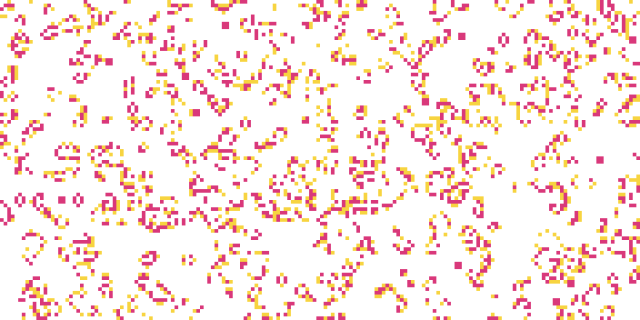
Give the GLSL for this pattern, as a Shadertoy shader.

```glsl
const vec3 PAPER = vec3(1.0);
const vec3 SURVIVOR = vec3(0.85, 0.22, 0.48);
const vec3 NEWBORN = vec3(0.97, 0.83, 0.25);

uint hash(uint v) {
    v = (v ^ (v >> 16)) * 0x7feb352du;
    v = (v ^ (v >> 15)) * 0x846ca68bu;
    return v ^ (v >> 16);
}

// 32 random cells in one word, 3/8 of them alive
uint seedWord(int x, int y) {
    uint a = hash(uint(x) + hash(uint(y)));
    uint b = hash(a + 17u);
    uint c = hash(b + 31u);
    return a & (b | c);
}

// 32 cells of a row, starting at any column
uint seedRow(ivec2 start) {
    int word = start.x >> 5;
    int shift = start.x & 31;
    return (seedWord(word, start.y) >> shift)
         | ((seedWord(word + 1, start.y) << 1) << (31 - shift));
}

uint majority(uint a, uint b, uint c) {
    return (a & b) | (c & (a | b));
}

// Per-bit count of each cell with its left and right neighbours: (ones, twos)
uvec2 countRow(uint row) {
    uint l = row << 1, r = row >> 1;
    return uvec2(l ^ row ^ r, majority(l, row, r));
}

// Life rule on 32 cells: a 3x3 total of 3 lives, a total of 4 keeps its state
uint lifeRule(uint row, uvec2 a, uvec2 b, uvec2 c) {
    uint odd = a.x ^ b.x ^ c.x;
    uint carry = majority(a.x, b.x, c.x);
    uint parity = a.y ^ b.y ^ c.y ^ carry;
    uint many = (a.y & b.y) | (c.y & carry) | ((a.y ^ b.y) & (c.y ^ carry));
    uint four = a.y & b.y & c.y & carry;
    uint three = odd & parity & ~many;
    uint keep = ~odd & ~parity & many & ~four;
    return three | (keep & row);
}

vec3 cellColor(uint now, uint before, int column) {
    if (((now >> column) & 1u) == 0u) return PAPER;
    return ((before >> column) & 1u) == 1u ? SURVIVOR : NEWBORN;
}

void mainImage(out vec4 fragColor, in vec2 fragCoord) {
    // Grid of 88 rows; the pixel footprint spans up to 2x2 cells
    float cellsPerPixel = 88.0 / iResolution.y;
    vec2 p = fragCoord * cellsPerPixel;
    vec2 cell = floor(p - 0.5 * cellsPerPixel);
    vec2 cover = clamp((p - cell - 1.0) / cellsPerPixel + 0.5, 0.0, 1.0);

    // Seed a 32x32 window with this cell at column 15, row 15
    ivec2 origin = ivec2(cell) + 4096 - 15;
    uint rows[32];
    for (int y = 0; y < 32; y++) rows[y] = seedRow(origin + ivec2(0, y));

    // Run the automaton on the shrinking valid part of the window
    uvec2 before = uvec2(0u);
    for (int g = 1; g <= 14; g++) {
        before = uvec2(rows[15], rows[16]);
        uvec2 below = countRow(rows[g - 1]);
        uvec2 here = countRow(rows[g]);
        for (int y = g; y <= 31 - g; y++) {
            uvec2 above = countRow(rows[y + 1]);
            rows[y] = lifeRule(rows[y], below, here, above);
            below = here;
            here = above;
        }
    }

    // Blend the covered cells by area
    vec3 lower = mix(cellColor(rows[15], before.x, 15),
                     cellColor(rows[15], before.x, 16), cover.x);
    vec3 upper = mix(cellColor(rows[16], before.y, 15),
                     cellColor(rows[16], before.y, 16), cover.x);
    fragColor = vec4(mix(lower, upper, cover.y), 1.0);
}
```
